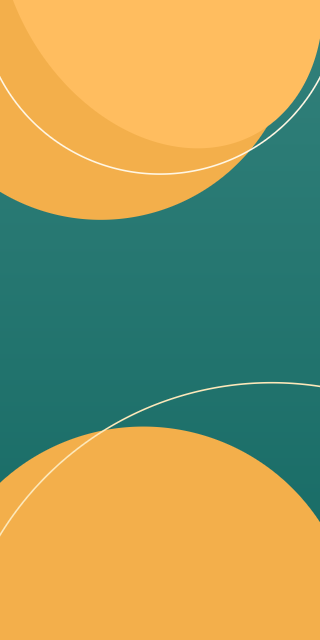
Write a Shadertoy shader that draws this background.

```glsl
// Overlapping orange discs and thin cream rings on a teal gradient.

// Antialiased coverage of the region where the signed distance is negative
float coverage(float dist, float pixel) {
    return clamp(0.5 - dist / pixel, 0.0, 1.0);
}

float circle(vec2 p, vec2 center, float radius) {
    return length(p - center) - radius;
}

float ring(vec2 p, vec2 center, float radius) {
    return abs(circle(p, center, radius)) - 0.0025;
}

// Approximate distance to an ellipse slanted by a horizontal shear
float slantedEllipse(vec2 p, vec2 center, vec2 radii, float shear) {
    vec2 q = p - center;
    q.x += shear * q.y;
    vec2 n = q / radii;
    vec2 g = n / radii;
    g.y += shear * g.x;
    float len = length(n);
    return (len - 1.0) * len / max(length(g), 1e-4);
}

void mainImage(out vec4 fragColor, in vec2 fragCoord) {
    // Canvas is one unit wide and two units high
    vec2 p = fragCoord / iResolution.xy * vec2(1.0, 2.0);
    float pixel = 1.0 / iResolution.x;
    vec3 orange = vec3(0.953, 0.686, 0.294);
    vec3 apricot = vec3(1.0, 0.741, 0.373);

    // Teal backdrop
    vec3 color = mix(vec3(0.08, 0.41, 0.388), vec3(0.197, 0.506, 0.482), p.y * 0.5);

    // Lower disc and its wide arc
    color = mix(color, orange, coverage(circle(p, vec2(0.448, 0.008), 0.659), pixel));
    color = mix(color, vec3(0.99, 0.91, 0.73),
                coverage(ring(p, vec2(0.849, -0.191), 0.995), pixel));

    // Upper disc, slanted blob and ring
    color = mix(color, orange, coverage(circle(p, vec2(0.315, 1.922), 0.609), pixel));
    color = mix(color, apricot,
                coverage(slantedEllipse(p, vec2(0.5, 2.125), vec2(0.496, 0.5885), 0.2), pixel));
    color = mix(color, vec3(1.0, 0.965, 0.89),
                coverage(ring(p, vec2(0.5, 2.021), 0.565), pixel));

    fragColor = vec4(color, 1.0);
}
```
